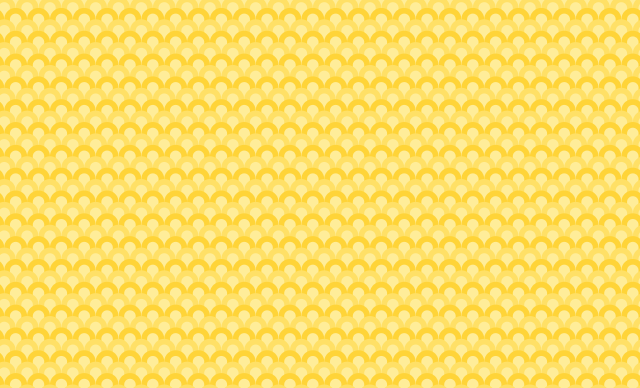
Give the GLSL for this pattern, as a WebGL 2 fragment shader.

```glsl
#version 300 es
precision highp float;
// Overlapping scales: rows of dark and pale yellow arches with cream centres, 28 by 17 repeats.

uniform vec2 u_resolution;
out vec4 outColor;

const vec2 REPEATS = vec2(28.0, 17.0);
const vec3 CREAM = vec3(1.00, 0.93, 0.60);
const vec3 PALE_YELLOW = vec3(1.00, 0.88, 0.40);
const vec3 DEEP_YELLOW = vec3(1.00, 0.83, 0.22);

// Distance from the axis of an arch: round above its centre, straight below
float archDistance(vec2 q) {
    return length(vec2(q.x, max(q.y, 0.0)));
}

// Antialiased coverage of the inside of an arch
float inside(float dist, float radius, float pixel) {
    return clamp((radius - dist) / pixel + 0.5, 0.0, 1.0);
}

void main() {
    // One unit is one repeat; the offset sets the centre of a deep yellow scale
    vec2 p = gl_FragCoord.xy / u_resolution * REPEATS - vec2(0.685, 0.153);
    float pixel = REPEATS.y / u_resolution.y;
    float topRow = floor(p.y * 2.0) + 2.0;
    vec3 color = CREAM;

    // Paint the rows downwards, each overlapping the one above
    for (int i = 0; i < 4; i++) {
        float row = topRow - float(i);
        float odd = mod(row, 2.0);
        vec2 q = vec2(fract(p.x + 0.5 * odd + 0.5) - 0.5, p.y - 0.5 * row);
        float dist = archDistance(q);
        vec3 band = mix(DEEP_YELLOW, PALE_YELLOW, odd);
        vec3 scale = mix(band, CREAM, inside(dist, 0.25, pixel));
        color = mix(color, scale, inside(dist, 0.5, pixel));
    }

    outColor = vec4(color, 1.0);
}
```
